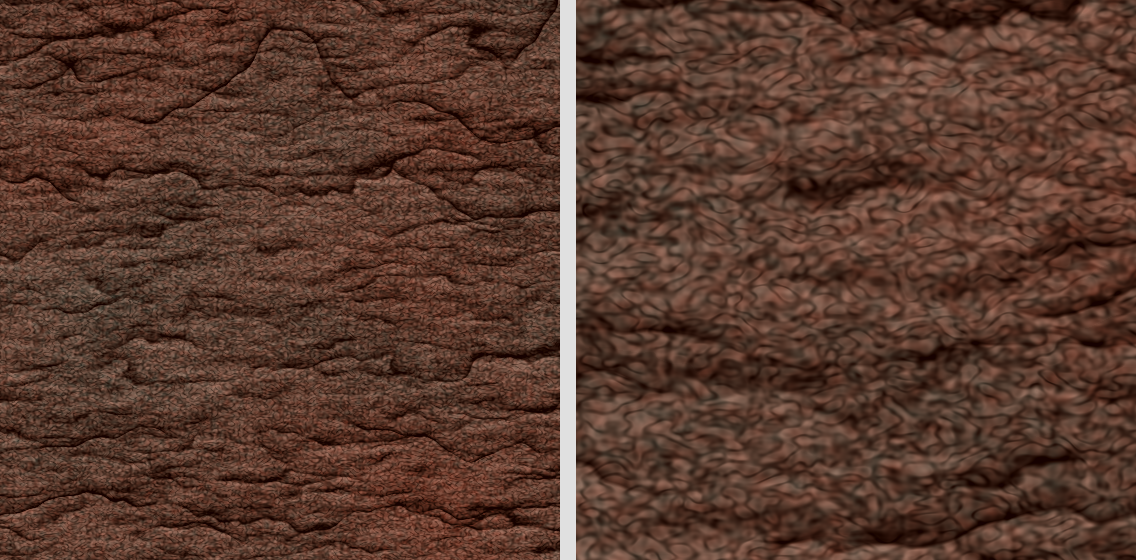
Left: the whole. Right: its middle third, enlarged.
Reproduce this texture procedurally as a WebGL 1 fragment shader.

```glsl
precision highp float;
// Rugged red-brown bark: wrinkled plates split by dark, mostly level crevices.
uniform vec2 u_resolution;

vec2 hash2(vec2 p) {
  p = vec2(dot(p, vec2(127.1, 311.7)), dot(p, vec2(269.5, 183.3)));
  return fract(sin(p) * 43758.5453) * 2.0 - 1.0;
}

// Gradient noise, roughly -1 to 1
float noise(vec2 p) {
  vec2 i = floor(p), f = fract(p);
  vec2 u = f * f * f * (f * (f * 6.0 - 15.0) + 10.0);
  vec2 e = vec2(0.0, 1.0);
  float low = mix(dot(hash2(i), f), dot(hash2(i + e.yx), f - e.yx), u.x);
  float high = mix(dot(hash2(i + e), f - e), dot(hash2(i + e.yy), f - e.yy), u.x);
  return 1.4 * mix(low, high, u.y);
}

float fbm(vec2 p) {
  float sum = 0.0, amp = 1.0;
  for (int i = 0; i < 5; i++) {
    sum += amp * noise(p);
    p = mat2(1.9, 0.25, -0.25, 1.9) * p + 17.3;
    amp *= 0.5;
  }
  return sum;
}

// x: darkness of a crevice, sharp below and fading upward; y: lit lip under it
vec2 crevice(vec2 p, float rows, float seed) {
  float t = p.y * rows + 0.9 * fbm(p * vec2(1.8 + rows * 0.16, rows * 0.36) + seed);
  float d = fract(t) - 0.5;
  float along = noise(vec2(p.x * (2.0 + rows * 0.25), floor(t) * 3.7 + 0.4) + seed);
  float strength = smoothstep(-0.2, 0.4, along + 0.25 * noise(p * vec2(24.0, 40.0) + seed));
  float above = max(d, 0.0);
  float shade = 0.36 * exp(-above * 7.0) + 0.64 * exp(-above * 190.0 / rows);
  float edge = smoothstep(-0.004 * rows, 0.0, d);
  float lip = exp(-abs(d / rows + 0.008) * 200.0);
  return strength * vec2(edge * shade, lip * (1.0 - edge));
}

float lumps(vec2 p) {
  return fbm(p * vec2(9.0, 24.0) + 41.0);
}

// Fine skin: thin dark broken lines around small flattened grains
float wrinkles(vec2 p) {
  vec2 q = p + 0.005 * vec2(noise(p * 34.0), noise(p * 34.0 + 9.0));
  float cells = smoothstep(0.0, 0.3, abs(noise(q * vec2(82.0, 138.0))));
  float grit = noise(q * vec2(150.0, 205.0) + 5.0);
  float glints = noise(q * vec2(205.0, 240.0) + 31.0);
  return 0.9 * (cells - 0.6) + 0.85 * grit + 0.65 * glints;
}

void main() {
  vec2 p = gl_FragCoord.xy / u_resolution;

  // Crevices from long ledges down to short cracks
  float open = 1.0, lip = 0.0, rows = 5.5;
  for (int i = 0; i < 4; i++) {
    vec2 c = crevice(p, rows, 13.7 * float(i) + 3.1);
    open *= 1.0 - c.x * (1.0 - 0.1 * float(i));
    lip += c.y;
    rows *= 1.75;
  }

  // Light from above on lumps and skin
  float relief = lumps(p) - lumps(p + vec2(-0.002, 0.004));
  float skin = wrinkles(p);
  float broad = fbm(p * vec2(2.5, 5.0) + 70.0);
  float tone = 0.67 + 0.12 * broad + 0.85 * relief + 0.42 * skin * (0.4 + 0.6 * open);
  tone += 0.14 * lip - 0.9 * (1.0 - open);
  tone = clamp(tone, -0.15, 1.25);

  // Dark crevice brown through mid brown to pale dusty brown
  vec3 dark = vec3(0.14, 0.05, 0.02);
  vec3 brown = vec3(0.32, 0.20, 0.15);
  vec3 dusty = vec3(0.50, 0.36, 0.30);
  vec3 color = tone < 0.5 ? mix(dark, brown, tone * 2.0) : mix(brown, dusty, tone * 2.0 - 1.0);

  // Rusty and grey patches and speckles
  float rust = 0.75 * fbm(p * vec2(2.0, 3.5) + 25.0) + 0.9 * noise(p * vec2(85.0, 120.0) + 3.0) + 0.25 * skin;
  color += vec3(0.06, -0.018, -0.026) * rust * smoothstep(-0.1, 0.5, tone);

  gl_FragColor = vec4(clamp(color, 0.0, 1.0), 1.0);
}
```
